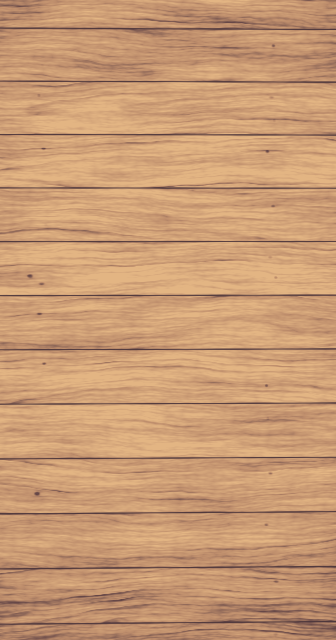
A Shadertoy shader for this texture:

```glsl
// Weathered horizontal wooden planks with growth rings, fibres, nail holes and knots.

// Layout, in canvas heights measured from the top
const float FIRST_SEAM = 0.0450;
const float PLANK_HEIGHT = 0.0824;
const float PLANK_GROWTH = 0.00018;   // planks widen slightly downwards
const float SEAM_HALF_WIDTH = 0.0009;
const float SEAM_SHADE = 0.0040;
const vec2 NAIL_COLUMNS = vec2(0.064, 0.424);
const float NAIL_RADIUS = 0.0021;
const float KNOT_RADIUS = 0.0048;
const float KNOT_EVERY = 4.0;

// Grain
const float RINGS_PER_PLANK = 8.5;
const float RING_WAVE = 0.11;
const vec2 PORES = vec2(75.0, 300.0);
const vec2 FINE_FIBRE = vec2(17.0, 250.0);
const vec2 COARSE_FIBRE = vec2(5.0, 95.0);
const vec2 BLOTCH = vec2(3.5, 22.0);
const float BASE_TONE = 0.20;

// Colours
const vec3 PALE_WOOD = vec3(0.890, 0.710, 0.515);
const vec3 WARM_WOOD = vec3(0.740, 0.550, 0.420);
const vec3 DARK_WOOD = vec3(0.400, 0.280, 0.280);
const vec3 SEAM_COLOR = vec3(0.290, 0.205, 0.230);

float hash(vec2 p) {
    return fract(sin(dot(p, vec2(127.1, 311.7))) * 43758.5);
}

// Distance to the nearest jittered cell centre
float cellular(vec2 p) {
    vec2 cell = floor(p), local = fract(p);
    float nearest = 2.0;
    for (int j = -1; j <= 1; j++)
        for (int i = -1; i <= 1; i++) {
            vec2 o = vec2(i, j);
            vec2 jitter = vec2(hash(cell + o), hash(cell + o + 57.3));
            nearest = min(nearest, length(o + jitter - local));
        }
    return nearest;
}

// Layered sines that bend the grain along a plank
float grainWave(float x, float v, float seed) {
    return 0.60 * sin(9.0 * x + seed) + 0.24 * sin(23.0 * x + 4.0 * v + 2.3 * seed)
         + 0.09 * sin(57.0 * x - 7.0 * v + 3.1 * seed) + 0.04 * sin(131.0 * x + 11.0 * v + seed);
}

// Darkness of stretched growth rings around a hidden heart
float growthRings(float x, float v, float wave, float id) {
    vec2 heart = vec2(0.52 * hash(vec2(id, 3.0)), mix(-0.3, 1.3, hash(vec2(id, 8.0))));
    vec2 d = vec2(0.9 * (x - heart.x), v - heart.y + RING_WAVE * wave);
    float ring = RINGS_PER_PLANK * sqrt(dot(d, d) + 0.02);
    float phase = fract(ring);
    float line = smoothstep(0.55, 0.90, phase) * (1.0 - smoothstep(0.90, 1.0, phase));
    float bold = pow(hash(vec2(floor(ring), id)), 2.5);
    float patchy = smoothstep(0.20, 0.75, cellular(vec2(7.0 * x, 2.5 * v) + 9.0 * id));
    return line * mix(0.14, 0.62, bold) * mix(0.30, 1.0, patchy);
}

vec3 woodRamp(float tone) {
    vec3 color = mix(PALE_WOOD, WARM_WOOD, clamp(2.0 * tone, 0.0, 1.0));
    return mix(color, DARK_WOOD, clamp(2.0 * tone - 1.0, 0.0, 1.0));
}

void mainImage(out vec4 fragColor, in vec2 fragCoord) {
    float pixel = 1.0 / iResolution.y;
    vec2 uv = fragCoord / iResolution.xy;
    float x = fragCoord.x * pixel;
    float y = 1.0 - uv.y;
    y -= (x - 0.26) * (0.005 - 0.014 * y);   // boards converge a little

    // Plank index and position across it
    float root = sqrt(PLANK_HEIGHT * PLANK_HEIGHT + 4.0 * PLANK_GROWTH * (y - FIRST_SEAM));
    float plank = (root - PLANK_HEIGHT) / (2.0 * PLANK_GROWTH);
    float id = floor(plank), v = fract(plank);
    float seed = 6.283 * hash(vec2(id, 1.0));

    // Fibres follow the same bends as the rings; short pores roughen them
    float wave = grainWave(x, v, seed);
    vec2 grain = vec2(x + 3.7 * id, y + RING_WAVE * PLANK_HEIGHT * wave);
    float tone = BASE_TONE + 0.14 * (hash(vec2(id, 5.0)) - 0.5);
    tone += 0.20 * (cellular(grain * PORES) - 0.45);
    tone += 0.34 * (cellular(grain * FINE_FIBRE) - 0.45);
    tone += 0.34 * (cellular(grain * COARSE_FIBRE) - 0.45);
    tone += 0.44 * (cellular(grain * BLOTCH) - 0.45);
    tone += growthRings(x, v, wave, id);

    // Faint nail holes, two per column
    for (int i = 0; i < 4; i++) {
        vec2 key = vec2(id, 20 + i);
        float column = i < 2 ? NAIL_COLUMNS.x : NAIL_COLUMNS.y;
        float row = (i % 2 == 0 ? 0.27 : 0.73) + 0.16 * (hash(key + 4.0) - 0.5);
        vec2 d = vec2(x - column - 0.016 * (hash(key) - 0.5), (v - row) * root);
        d.x *= mix(0.5, 1.0, hash(key + 2.0));
        float hole = 1.0 - smoothstep(0.2 * NAIL_RADIUS, NAIL_RADIUS + pixel, length(d));
        tone += hole * 0.55 * smoothstep(0.30, 0.9, hash(key + 9.0));
    }

    // An occasional dark knot with a soft halo
    if (id > 0.5 && mod(id, KNOT_EVERY) < 0.5) {
        vec2 d = vec2(x - 0.055 - 0.008 * sin(seed), (v - 0.64) * root * 1.5);
        float r = length(d) / KNOT_RADIUS;
        tone += 0.55 * (1.0 - smoothstep(0.3, 1.4, r)) + 0.18 * exp(-0.4 * r * r);
    }

    // Edge falloff, strongest along the bottom
    vec2 c = uv - 0.5;
    tone += 0.36 * c.x * c.x + 0.30 * smoothstep(0.22, 0.0, uv.y) + 0.15 * smoothstep(0.72, 1.0, uv.y);

    // Seams between planks
    float edge = min(v, 1.0 - v) * root;
    tone += 0.18 * (1.0 - smoothstep(0.0, SEAM_SHADE, edge));
    float width = SEAM_HALF_WIDTH * (1.0 + 0.2 * sin(43.0 * x + 5.0 * floor(plank + 0.5)));
    float seam = 1.0 - smoothstep(width - 0.6 * pixel, width + 0.6 * pixel, edge);
    vec3 color = mix(woodRamp(tone), SEAM_COLOR, 0.92 * seam);
    fragColor = vec4(color, 1.0);
}
```
